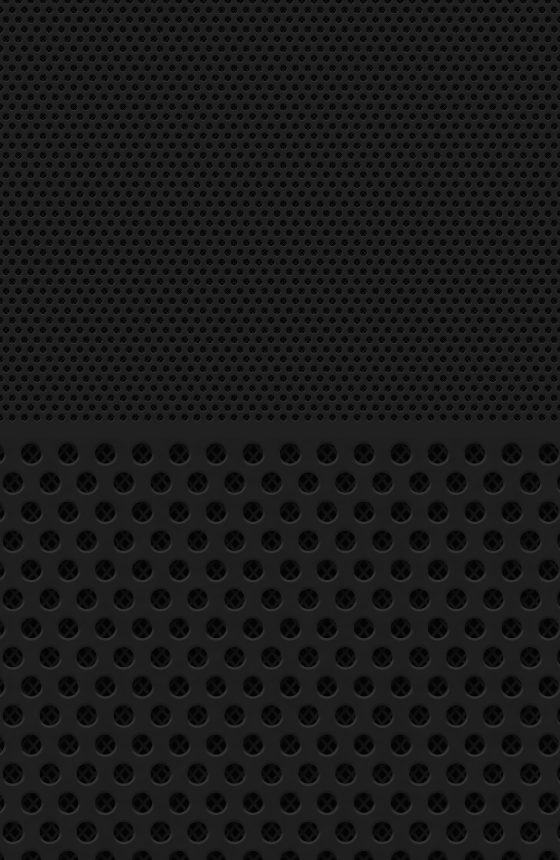
Top: the whole. Bottom: its middle third, enlarged.
This pattern is drawn by a WebGL 1 fragment shader. Its source:

```glsl
precision highp float;
// Dark perforated metal: staggered rows of round holes with lit lower lips.
// Each hole shows a diagonal wire weave whose slow drift against the hole
// grid varies the interiors; layered sines add faint grain to the plate.

uniform vec2 u_resolution;

const float TAU = 6.2831853;
const float HOLE_PITCH = 0.02919;   // column spacing as a share of the height
const float ROW_STEP = 0.7876;      // row spacing in column pitches
const float FIRST_ROW = 0.024;      // first row below the top edge, in pitches
const float HOLE_RADIUS = 0.272;
const float LIP_WIDTH = 0.065;

const vec3 PLATE_COLOR = vec3(0.121);
const vec3 LIP_LIGHT = vec3(0.195);
const vec3 LIP_SHADE = vec3(0.085);
const vec3 PIT_COLOR = vec3(0.016);
const vec3 WIRE_COLOR = vec3(0.074);

// Offset from the nearest hole centre; alternate rows shift by half a pitch.
vec2 staggeredCell(vec2 p, float rowStep) {
  float row = floor(p.y / rowStep + 0.5);
  float shift = 0.5 * (1.0 - mod(row, 2.0));
  return vec2(fract(p.x - shift + 0.5) - 0.5, p.y - row * rowStep);
}

// Antialiased disc coverage.
float disc(float dist, float radius, float blur) {
  return 1.0 - smoothstep(radius - blur, radius + blur, dist);
}

// Two crossing sets of diagonal wires.
float wireWeave(vec2 p, vec2 frequency) {
  vec2 q = p * frequency * TAU;
  float strands = max(cos(q.x + q.y), cos(q.x - q.y));
  return smoothstep(0.1, 0.95, strands);
}

// Fine irregular surface variation from layered sines, about -1 to 1.
float grain(vec2 p) {
  float sum = 0.0;
  float weight = 0.5;
  for (int i = 0; i < 4; i++) {
    sum += weight * sin(p.x + 1.7 * sin(p.y)) * sin(p.y + 1.3 * sin(p.x));
    p = mat2(0.8, 0.6, -0.6, 0.8) * p * 1.7 + 2.1;
    weight *= 0.7;
  }
  return sum;
}

void main() {
  // Plate coordinates in hole pitches, with y running down from the top.
  vec2 p = vec2(gl_FragCoord.x, u_resolution.y - gl_FragCoord.y);
  p /= u_resolution.y * HOLE_PITCH;
  p.y -= FIRST_ROW;
  float blur = 0.6 / (u_resolution.y * HOLE_PITCH);

  vec2 cell = staggeredCell(p, ROW_STEP);
  float dist = length(cell);
  vec2 facing = cell / max(dist, 0.001);

  // Plate surface
  vec3 color = PLATE_COLOR + 0.006 * grain(p * 4.0);

  // Bevelled lip, shaded above and lit below
  float lip = disc(dist, HOLE_RADIUS + LIP_WIDTH, blur);
  float light = dot(facing, normalize(vec2(0.25, 1.0)));
  color = mix(color, LIP_SHADE, lip * smoothstep(0.1, 0.9, -light) * 0.6);
  color = mix(color, LIP_LIGHT, lip * smoothstep(0.1, 0.8, light));

  // Hole interior, with the weave dimmed under the upper left edge
  float weave = wireWeave(p, vec2(3.02, 2.56));
  float depthShade = smoothstep(-0.32, 0.12, dot(cell, vec2(0.6, 0.8)));
  vec3 pit = mix(PIT_COLOR, WIRE_COLOR, weave * mix(0.35, 1.0, depthShade));
  color = mix(color, pit, disc(dist, HOLE_RADIUS, blur));

  gl_FragColor = vec4(color, 1.0);
}
```
